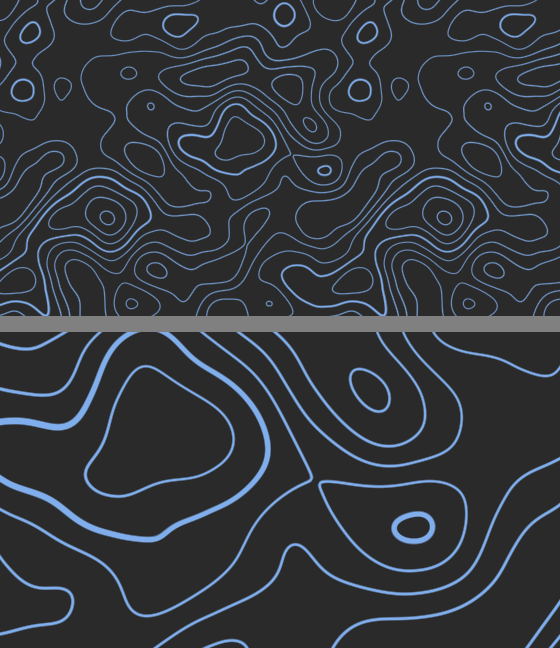
Top, the full canvas; bottom, a detail of the centre.
Give the GLSL for this pattern, as a WebGL 2 fragment shader.

```glsl
#version 300 es
precision highp float;

// Topographic contour map: thin blue level lines on charcoal.
// A tiling gradient-noise height field is sliced at even steps; dividing
// by its slope turns height into distance, so lines keep an even width.

#define CELL_SIZE 0.2134    // noise cell, in canvas heights
#define TILE_CELLS 5.0      // cells before the terrain repeats
#define DETAIL 0.17         // strength of the finer octave
#define LEVEL_STEP 0.145    // height between two contours
#define BOLD_EVERY 5.0      // one bold contour per this many
#define THIN_WIDTH 0.0030   // line widths, in canvas heights
#define BOLD_WIDTH 0.0062
#define WIDTH_VARIATION 0.5 // slow swelling of the lines
#define EDGE_SOFTNESS 1.5   // width of the smoothed edge, in pixels
#define SEED 23u

uniform vec2 u_resolution;
out vec4 fragColor;

const vec3 CHARCOAL = vec3(0.163, 0.163, 0.163);
const vec3 LINE_BLUE = vec3(0.50, 0.68, 0.92);

// Integer hash of a lattice point to a vector in [-1, 1]
vec2 randomGradient(vec2 cell, float period) {
    uvec2 v = uvec2(mod(cell, period)) + uvec2(SEED, SEED * 7u);
    for (int i = 0; i < 2; i++) {
        v = v * 1664525u + 1013904223u;
        v.x += v.y * 1664525u;
        v.y += v.x * 1664525u;
        v ^= v >> 16u;
    }
    return vec2(v & 0xffffu) / 32767.5 - 1.0;
}

float cornerSlope(vec2 cell, vec2 offset, vec2 corner, float period) {
    return dot(randomGradient(cell + corner, period), offset - corner);
}

// Gradient noise that repeats every "period" cells
float tilingNoise(vec2 p, float period) {
    vec2 cell = floor(p);
    vec2 f = p - cell;
    vec2 blend = f * f * f * (f * (f * 6.0 - 15.0) + 10.0);
    float low = mix(cornerSlope(cell, f, vec2(0, 0), period),
                    cornerSlope(cell, f, vec2(1, 0), period), blend.x);
    float high = mix(cornerSlope(cell, f, vec2(0, 1), period),
                     cornerSlope(cell, f, vec2(1, 1), period), blend.x);
    return mix(low, high, blend.y);
}

// Terrain height at a point given in canvas heights
float terrain(vec2 p) {
    vec2 q = p / CELL_SIZE;
    return tilingNoise(q, TILE_CELLS)
         + DETAIL * tilingNoise(q * 2.0 + 0.37, TILE_CELLS * 2.0);
}

// Length of the terrain's gradient, by central differences
float steepness(vec2 p) {
    vec2 e = vec2(0.001, 0.0);
    vec2 rise = vec2(terrain(p + e.xy) - terrain(p - e.xy),
                     terrain(p + e.yx) - terrain(p - e.yx));
    return length(rise) / (2.0 * e.x);
}

void main() {
    vec2 p = gl_FragCoord.xy / u_resolution.y;
    float pixel = 1.0 / u_resolution.y;

    // Distance to the nearest contour
    float level = terrain(p) / LEVEL_STEP;
    float index = floor(level);
    float dist = abs(level - index - 0.5) * LEVEL_STEP / max(steepness(p), 0.001);

    // Index contours are bold, and all lines swell and taper a little
    bool isBold = mod(index - 1.0, BOLD_EVERY) < 0.5;
    float swell = tilingNoise(p / CELL_SIZE + 2.6, TILE_CELLS);
    float width = (isBold ? BOLD_WIDTH : THIN_WIDTH) * (1.0 + WIDTH_VARIATION * swell);

    // Smoothed line over the ground
    float ink = clamp((0.5 * width - dist) / (EDGE_SOFTNESS * pixel) + 0.5, 0.0, 1.0);
    fragColor = vec4(mix(CHARCOAL, LINE_BLUE, ink), 1.0);
}
```
